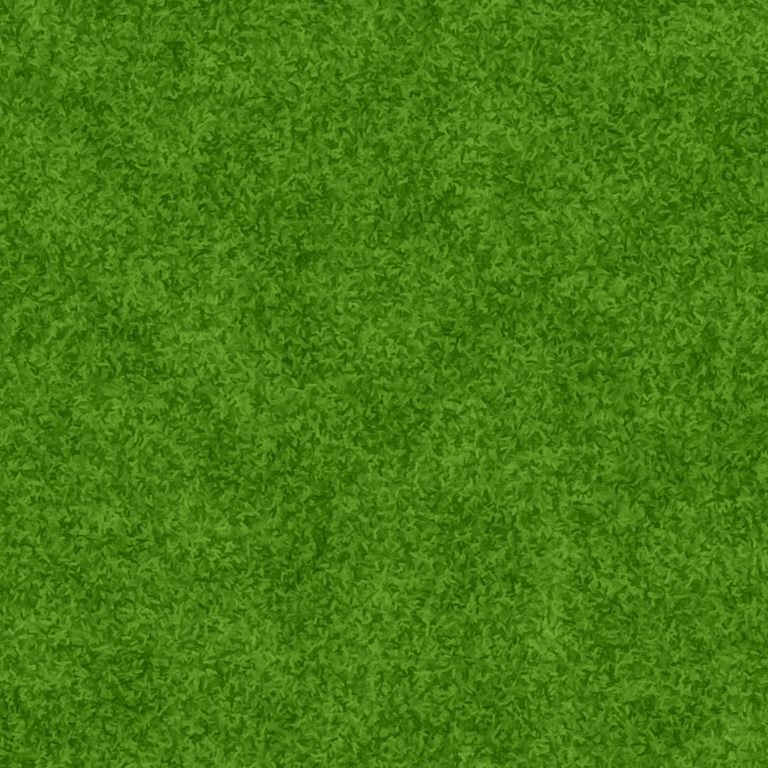
Write a WebGL 2 fragment shader that draws this texture.

```glsl
#version 300 es
precision highp float;

#define BLADE_CELLS 150.0
#define BLADE_LAYERS 4
#define HALF_LENGTH_MIN 0.4
#define HALF_LENGTH_MAX 0.7
#define HALF_WIDTH 0.25
#define EDGE_SOFTNESS 0.25
#define TONE_CONTRAST 1.08
#define PATCH_SCALE 9.0
#define PATCH_STRENGTH 0.22
#define DARK_GREEN vec3(0.15, 0.35, -0.03)
#define LIGHT_GREEN vec3(0.40, 0.62, 0.17)

uniform vec2 u_resolution;
out vec4 fragColor;

const float TAU = 6.28319;

vec3 hash3(vec3 p) {
    p = fract(p * vec3(0.1031, 0.1030, 0.0973));
    p += dot(p, p.yxz + 33.33);
    return fract((p.xxy + p.yxx) * p.zyx);
}

// Gradient noise, centred on zero
float cornerSlope(vec2 corner, vec2 offset) {
    float angle = TAU * hash3(vec3(corner, 71.0)).x;
    return dot(vec2(cos(angle), sin(angle)), offset);
}

float gradientNoise(vec2 p) {
    vec2 cell = floor(p);
    vec2 f = p - cell;
    vec2 ease = f * f * f * (f * (f * 6.0 - 15.0) + 10.0);
    vec2 e = vec2(1.0, 0.0);
    float low = mix(cornerSlope(cell, f), cornerSlope(cell + e, f - e), ease.x);
    float high = mix(cornerSlope(cell + e.yx, f - e.yx),
                     cornerSlope(cell + e.xx, f - e.xx), ease.x);
    return mix(low, high, ease.y);
}

float segmentDistance(vec2 p, vec2 direction, float halfLength) {
    float along = clamp(dot(p, direction), -halfLength, halfLength);
    return length(p - direction * along);
}

// Paints one layer of short, randomly turned blades over the given tone
float paintBlades(vec2 p, float layer, float softness, float tone) {
    vec2 cell = floor(p);
    for (int y = -1; y <= 1; y++) {
        for (int x = -1; x <= 1; x++) {
            vec2 id = cell + vec2(x, y);
            vec3 place = hash3(vec3(id, layer * 13.0 + 5.0));
            vec3 look = hash3(vec3(id, layer * 17.0 + 101.0));
            vec2 centre = id + mix(vec2(0.2), vec2(0.8), place.xy);
            float angle = TAU * place.z;
            float halfLength = mix(HALF_LENGTH_MIN, HALF_LENGTH_MAX, look.x);
            float d = segmentDistance(p - centre, vec2(cos(angle), sin(angle)), halfLength);
            float cover = 1.0 - smoothstep(HALF_WIDTH - softness, HALF_WIDTH + softness, d);
            tone = mix(tone, 0.5 + TONE_CONTRAST * (look.y - 0.5), cover);
        }
    }
    return tone;
}

void main() {
    vec2 uv = gl_FragCoord.xy / u_resolution.y;
    float softness = max(EDGE_SOFTNESS, 0.5 * BLADE_CELLS / u_resolution.y);

    // Overlapping blades, each layer shifted against the last
    float tone = 0.45;
    for (int i = 0; i < BLADE_LAYERS; i++) {
        float layer = float(i);
        vec2 shift = layer * vec2(0.37, 0.61);
        tone = paintBlades(uv * BLADE_CELLS + shift, layer, softness, tone);
    }

    // Faint lighter and darker patches across the lawn
    float patches = gradientNoise(uv * PATCH_SCALE)
                  + 0.6 * gradientNoise(uv * PATCH_SCALE * 2.3 + 4.7);
    tone += PATCH_STRENGTH * patches;

    vec3 color = mix(DARK_GREEN, LIGHT_GREEN, tone);
    fragColor = vec4(clamp(color, 0.0, 1.0), 1.0);
}
```
